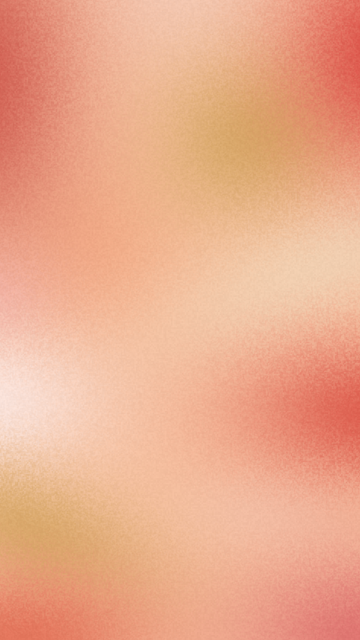
Give the GLSL for this background, as a Shadertoy shader.

```glsl
// Soft blurred gradient of peach, coral, ochre and cream glows under fine grain.
// Elliptical Gaussian glows are mixed over a peach base; the sample point is
// jittered by noise, so the grain shows most where the colours change fast.

const float ASPECT = 0.5625;         // width of the design, in heights
const float GRAIN_CELLS = 420.0;     // grain cells per canvas height
const float GRAIN_SCATTER = 0.040;   // reach of the frosted jitter
const float GRAIN_LIGHT = 0.030;     // brightness grain

const vec3 PEACH      = vec3(0.96, 0.75, 0.62);
const vec3 APRICOT    = vec3(0.95, 0.66, 0.51);
const vec3 BLUSH      = vec3(0.955, 0.80, 0.73);
const vec3 CREAM      = vec3(0.945, 0.83, 0.71);
const vec3 OCHRE      = vec3(0.84, 0.66, 0.40);
const vec3 BRICK      = vec3(0.82, 0.37, 0.32);
const vec3 SCARLET    = vec3(0.865, 0.33, 0.29);
const vec3 CORAL      = vec3(0.87, 0.37, 0.31);
const vec3 ROSE       = vec3(0.95, 0.68, 0.66);
const vec3 PALE_PINK  = vec3(0.98, 0.89, 0.86);
const vec3 TERRACOTTA = vec3(0.89, 0.46, 0.36);
const vec3 DUSTY_ROSE = vec3(0.87, 0.44, 0.43);

float hash(vec2 p) {
    vec3 q = fract(vec3(p.xyx) * 0.1031);
    q += dot(q, q.yzx + 33.33);
    return fract((q.x + q.y) * q.z);
}

// Smooth value noise in 0..1
float noise(vec2 p) {
    vec2 cell = floor(p);
    vec2 f = fract(p);
    f = f * f * (3.0 - 2.0 * f);
    float low = mix(hash(cell), hash(cell + vec2(1.0, 0.0)), f.x);
    float high = mix(hash(cell + vec2(0.0, 1.0)), hash(cell + 1.0), f.x);
    return mix(low, high, f.y);
}

// Weight of a Gaussian ellipse turned by an angle
float glow(vec2 p, vec2 center, vec2 radius, float angle) {
    float c = cos(angle);
    float s = sin(angle);
    vec2 d = p - center;
    d = vec2(c * d.x + s * d.y, c * d.y - s * d.x) / radius;
    return exp(-dot(d, d));
}

vec3 gradientColor(vec2 p) {
    vec3 color = PEACH;

    // Pale and warm middle tones
    color = mix(color, BLUSH, 0.75 * glow(p, vec2(0.29, 1.03), vec2(0.16, 0.15), 0.0));
    color = mix(color, APRICOT, 0.70 * glow(p, vec2(0.15, 0.61), vec2(0.13, 0.14), 0.0));
    color = mix(color, BLUSH, 0.40 * glow(p, vec2(0.42, 0.20), vec2(0.14, 0.07), 0.0));

    // Ochre cloud and the cream band below it
    color = mix(color, OCHRE, 0.95 * glow(p, vec2(0.39, 0.785), vec2(0.14, 0.125), 0.3));
    color = mix(color, CREAM, 0.90 * glow(p, vec2(0.52, 0.59), vec2(0.28, 0.085), 0.42));

    // Red upper corners
    color = mix(color, SCARLET, glow(p, vec2(0.60, 0.915), vec2(0.145, 0.17), 0.0));
    color = mix(color, BRICK, glow(p, vec2(-0.04, 0.88), vec2(0.155, 0.26), 0.0));

    // Pink light on the left edge
    color = mix(color, ROSE, 0.60 * glow(p, vec2(-0.02, 0.53), vec2(0.10, 0.08), 0.0));
    color = mix(color, PALE_PINK, glow(p, vec2(-0.02, 0.37), vec2(0.17, 0.11), 0.0));

    // Coral glow on the right edge
    color = mix(color, CORAL, glow(p, vec2(0.60, 0.355), vec2(0.21, 0.11), 0.0));

    // Lower corners
    color = mix(color, OCHRE, 0.90 * glow(p, vec2(0.05, 0.17), vec2(0.20, 0.085), -0.35));
    color = mix(color, TERRACOTTA, glow(p, vec2(0.03, 0.0), vec2(0.21, 0.105), 0.0));
    color = mix(color, DUSTY_ROSE, 0.95 * glow(p, vec2(0.58, 0.0), vec2(0.20, 0.13), 0.0));
    return color;
}

void mainImage(out vec4 fragColor, in vec2 fragCoord) {
    vec2 p = fragCoord / iResolution.xy * vec2(ASPECT, 1.0);

    // Frosted grain
    vec2 grainPoint = p * GRAIN_CELLS;
    vec2 jitter = vec2(noise(grainPoint), noise(grainPoint + 71.7)) - 0.5;
    vec3 color = gradientColor(p + GRAIN_SCATTER * jitter);
    color += GRAIN_LIGHT * (noise(grainPoint + 153.3) - 0.5);

    fragColor = vec4(clamp(color, 0.0, 1.0), 1.0);
}
```
